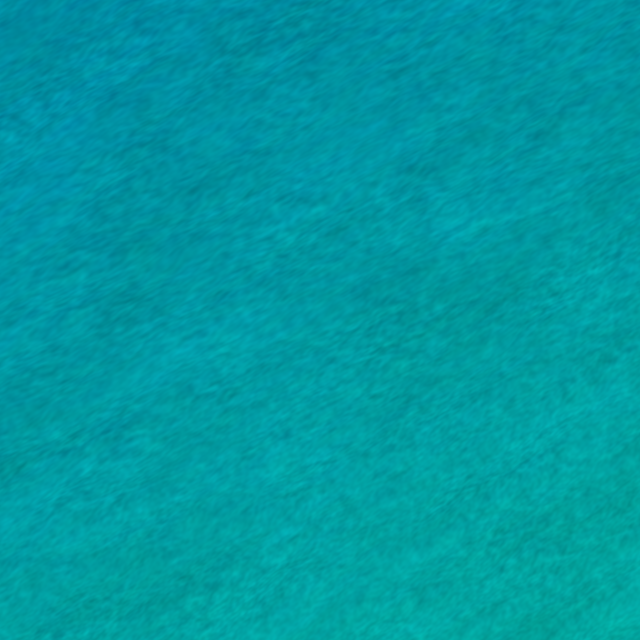
This texture is drawn by a Shadertoy shader. Its source:

```glsl
// Clear turquoise water seen from above: a diagonal blue to green gradient
// covered with fine slanted ripples. The ripples are stretched gradient noise,
// long and flat at the upper left, shorter and steeper at the lower right.

const vec3 DEEP_BLUE = vec3(0.000, 0.546, 0.637);
const vec3 SHALLOW_GREEN = vec3(0.010, 0.650, 0.623);
const vec3 RIPPLE_TINT = vec3(0.060, 1.000, 0.920);
const vec3 SKY_TINT = vec3(0.000, -0.100, 0.550);

// Random unit vector for a lattice cell.
vec2 randomDirection(vec2 cell, float seed) {
    uvec2 q = uvec2(ivec2(cell) + ivec2(4096));
    uint h = q.x * 1597334677u ^ q.y * 3812015801u ^ uint(seed) * 2798796415u;
    h = (h ^ (h >> 16)) * 2246822519u;
    h = (h ^ (h >> 13)) * 3266489917u;
    h ^= h >> 16;
    float angle = float(h & 65535u) / 65536.0 * 6.28319;
    return vec2(cos(angle), sin(angle));
}

// Smooth gradient noise centred on zero.
float gradientNoise(vec2 p, float seed) {
    vec2 cell = floor(p);
    vec2 f = p - cell;
    vec2 w = f * f * f * (f * (f * 6.0 - 15.0) + 10.0);
    vec2 e = vec2(0.0, 1.0);
    float a = dot(randomDirection(cell, seed), f);
    float b = dot(randomDirection(cell + e.yx, seed), f - e.yx);
    float c = dot(randomDirection(cell + e.xy, seed), f - e.xy);
    float d = dot(randomDirection(cell + e.yy, seed), f - e.yy);
    return mix(mix(a, b, w.x), mix(c, d, w.x), w.y);
}

// Noise turned by an angle and scaled separately along and across it.
float streaks(vec2 p, float angle, vec2 frequency, float seed) {
    float c = cos(angle), s = sin(angle);
    vec2 along = vec2(c * p.x + s * p.y, c * p.y - s * p.x);
    return gradientNoise(along * frequency, seed);
}

// Three equal octaves of streaks, each at a slightly different slant.
float ripples(vec2 p, float angle, vec2 frequency, float seed) {
    float sum = 0.0;
    for (int i = 0; i < 3; i++) {
        float k = float(i);
        sum += 0.55 * streaks(p, angle + 0.09 * (k - 1.0), frequency, seed + k);
        frequency *= 1.7;
    }
    return sum;
}

void mainImage(out vec4 fragColor, in vec2 fragCoord) {
    vec2 p = fragCoord / iResolution.y;
    vec2 uv = fragCoord / iResolution.xy;

    // Position between the deep upper left and the shallow lower right.
    float shallow = clamp(0.5 + 0.32 * (uv.x - 0.5) - 0.72 * (uv.y - 0.5), 0.0, 1.0);

    // Broad swells bend the ripples and vary their strength.
    float swell = streaks(p, 0.55, vec2(3.0, 8.0), 11.0);
    float patches = streaks(p, 0.50, vec2(8.0, 22.0), 12.0);
    float strength = 1.0 + 0.5 * streaks(p, 0.6, vec2(6.0, 10.0), 13.0);
    vec2 bent = p + 0.010 * vec2(swell, patches);

    // Long streaks give way to rounder grains.
    float longRipples = ripples(bent, 0.44, vec2(23.0, 64.0), 21.0);
    float shortRipples = ripples(bent, 0.64, vec2(36.0, 62.0), 31.0);
    float rounder = smoothstep(0.2, 1.0, shallow) * 0.9;
    float blend = inversesqrt(rounder * rounder + (1.0 - rounder) * (1.0 - rounder));
    float ripple = mix(longRipples, shortRipples, rounder) * blend * strength;

    // Bluish sky reflections, stronger towards the deep side.
    float sky = streaks(bent, 0.48, vec2(18.0, 60.0), 41.0) + 0.7 * swell;

    // Combine water, relief and reflections.
    float relief = 0.100 * ripple + 0.036 * swell + 0.042 * patches;
    vec3 color = mix(DEEP_BLUE, SHALLOW_GREEN, shallow);
    color += RIPPLE_TINT * relief;
    color += SKY_TINT * sky * mix(0.075, 0.035, shallow);

    fragColor = vec4(clamp(color, 0.0, 1.0), 1.0);
}
```
